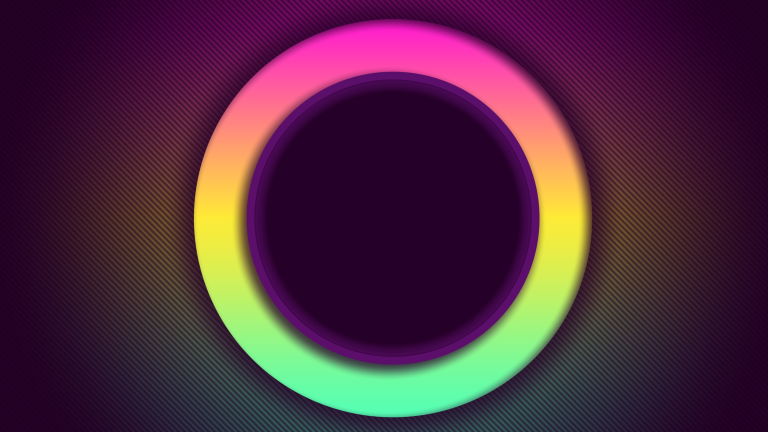
Reproduce this background procedurally as a Shadertoy shader.

```glsl
// A rainbow ring around a dark recessed disc, over a striped glow on deep purple.

const vec3 NIGHT = vec3(0.145, 0.0, 0.155);
const vec3 RIM = vec3(0.36, 0.055, 0.42);
const vec2 CENTER = vec2(0.021, -0.005);

// Vertical blend: aqua at the bottom, yellow in the middle, magenta on top
vec3 rainbow(float y) {
    vec3 lower = mix(vec3(1.0, 0.92, 0.21), vec3(0.31, 1.0, 0.72), smoothstep(-0.05, 0.52, -y));
    vec3 upper = mix(vec3(1.0, 0.92, 0.21), vec3(1.0, 0.12, 0.80), clamp(y / 0.44, 0.0, 1.0));
    return y < 0.0 ? lower : upper;
}

// Antialiased coverage of a shape from its signed distance
float cover(float d, float pixel) {
    return smoothstep(0.7 * pixel, -0.7 * pixel, d);
}

// Glow that fades outward, cut by fine diagonal stripes
vec3 backdrop(vec2 p, float radius) {
    float glow = 0.46 * (1.0 - smoothstep(0.36, 0.94, radius));
    float stripe = 0.5 + 0.5 * sin(6.2832 * (p.x + p.y) / 0.0139);
    vec3 color = mix(NIGHT, rainbow(p.y), glow * mix(0.55, 1.0, stripe));
    return color * mix(0.86, 1.0, stripe);
}

// Disc surface: bright rim, a groove, then a soft inner band
vec3 discSurface(float depth, float pixel) {
    float band = smoothstep(0.014, 0.025, depth) * (1.0 - smoothstep(0.028, 0.052, depth));
    vec3 inside = mix(NIGHT, RIM, 0.5 * band + 0.28 * (1.0 - smoothstep(0.018, 0.03, depth)));
    return mix(inside, RIM, cover(depth - 0.018, pixel));
}

void mainImage(out vec4 fragColor, in vec2 fragCoord) {
    float pixel = 1.0 / iResolution.y;
    vec2 p = (fragCoord - 0.5 * iResolution.xy) * pixel - CENTER;
    float radius = length(p);
    float ringEdge = radius - 0.461;
    float discEdge = radius - 0.339;

    // Backdrop with the shadow around the ring
    vec3 color = backdrop(p, radius);
    color = mix(color, NIGHT, 0.72 * (1.0 - smoothstep(-0.01, 0.075, ringEdge)));

    // Ring, shaded inward along its upper right edge
    vec3 ring = rainbow(p.y);
    float innerShade = smoothstep(-0.022, 0.018, length(p + vec2(0.011, 0.008)) - 0.461);
    ring = mix(ring, NIGHT, 0.8 * innerShade);

    // Shadow thrown by the disc to the lower left
    float discShadow = 1.0 - smoothstep(-0.015, 0.027, length(p + vec2(0.010, 0.012)) - 0.339);
    ring = mix(ring, NIGHT, 0.75 * discShadow);
    color = mix(color, ring, cover(ringEdge, pixel));

    // Disc on top
    color = mix(color, discSurface(-discEdge, pixel), cover(discEdge, pixel));
    fragColor = vec4(color, 1.0);
}
```
